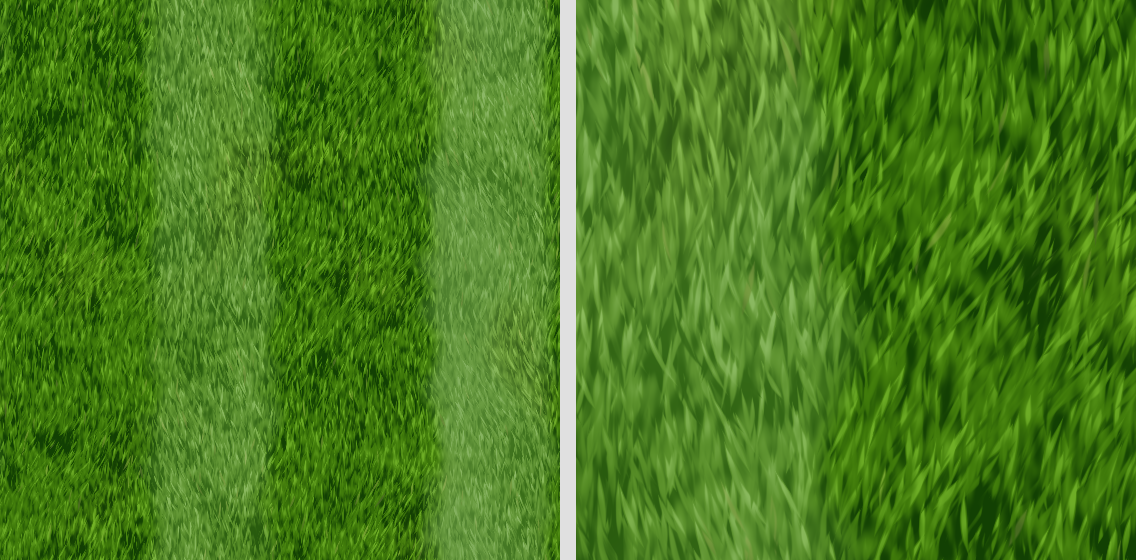
Left: the whole. Right: its middle third, enlarged.
Reproduce this texture procedurally as a three.js fragment shader.

```glsl
varying vec2 vUv;

#define STRIPES 2.0
#define STRIPE_CENTER 0.754
#define STRIPE_HALF 0.204
#define STRIPE_SOFT 0.06
#define LAYERS 8
#define BLADE_GRID vec2(60.0, 32.0)
#define BLADE_HALF 0.019
#define BLADE_WIDTH 0.0019
#define EDGE 0.0009
#define SPREAD 0.75
#define CONTRAST 1.2
#define GRAIN 0.36

const vec3 DARK_SHADE = vec3(0.07, 0.25, 0.01);
const vec3 DARK_MID = vec3(0.25, 0.48, 0.04);
const vec3 DARK_TIP = vec3(0.43, 0.68, 0.15);
const vec3 PALE_SHADE = vec3(0.19, 0.40, 0.06);
const vec3 PALE_MID = vec3(0.385, 0.59, 0.20);
const vec3 PALE_TIP = vec3(0.58, 0.75, 0.43);
const vec3 HAZE = vec3(0.45, 0.63, 0.32);
const vec3 STRAW = vec3(0.62, 0.65, 0.34);
const vec3 DRY = vec3(0.38, 0.53, 0.09);

vec2 hash2(vec2 p) {
  vec3 q = fract(p.xyx * vec3(0.1031, 0.1030, 0.0973));
  q += dot(q, q.yzx + 33.33);
  return fract((q.xx + q.yz) * q.zy);
}

// Whole cell index wrapped to 0..n-1, safe against rounding
vec2 wrap(vec2 cell, vec2 n) {
  return floor(mod(cell + 0.5, n));
}

float corner(vec2 cell, vec2 f, vec2 o, vec2 n, float seed) {
  float a = 6.28319 * hash2(wrap(cell + o, n) + seed).x;
  return dot(vec2(cos(a), sin(a)), f - o);
}

// Gradient noise that wraps after n cells
float noise(vec2 uv, vec2 n, float seed) {
  vec2 p = uv * n, c = floor(p), f = p - c;
  vec2 w = f * f * f * (f * (f * 6.0 - 15.0) + 10.0);
  float low = mix(corner(c, f, vec2(0.0), n, seed), corner(c, f, vec2(1.0, 0.0), n, seed), w.x);
  float high = mix(corner(c, f, vec2(0.0, 1.0), n, seed), corner(c, f, vec2(1.0), n, seed), w.x);
  return mix(low, high, w.y);
}

// Paints one wrapped layer of tapered blades; x is tone, y is straw amount
vec2 paintBlades(vec2 ground, vec2 uv, float lean, vec2 n, float seed) {
  vec2 cell = floor(uv * n);
  for (int j = -1; j <= 1; j++) {
    for (int i = -1; i <= 1; i++) {
      vec2 c = cell + vec2(float(i), float(j));
      vec2 id = wrap(c, n) + seed;
      vec2 place = hash2(id), kind = hash2(id + 157.0);
      vec2 d = uv - (c + place) / n;
      float angle = lean + (kind.x - 0.5) * SPREAD;
      vec2 axis = vec2(sin(angle), cos(angle));
      float t = dot(d, axis) / (BLADE_HALF * mix(0.55, 1.0, place.x));
      float across = dot(d, vec2(axis.y, -axis.x)) + 0.002 * (kind.x - 0.5) * t * t;
      float width = BLADE_WIDTH * mix(0.6, 1.1, place.y) * (1.0 - t * t);
      float cover = 0.85 * smoothstep(-EDGE, EDGE, width - abs(across));
      float tone = mix(0.12, 0.88, kind.y) + 0.14 * t;
      float straw = step(0.985, fract(kind.y * 37.0 + place.x));
      ground = mix(ground, vec2(tone, straw), cover);
    }
  }
  return ground;
}

vec3 ramp(vec3 shade, vec3 middle, vec3 tip, float t) {
  return mix(mix(shade, middle, smoothstep(-0.1, 0.54, t)), tip, smoothstep(0.46, 1.05, t));
}

void main() {
  vec2 uv = vUv;
  float broad = noise(uv, vec2(3.0, 4.0), 11.0);
  float patches = noise(uv, vec2(7.0, 8.0), 23.0) + 0.6 * noise(uv, vec2(17.0, 15.0), 31.0);
  float ragged = noise(uv, vec2(24.0, 14.0), 43.0);

  // Mown stripes with ragged, soft borders
  float offset = fract(uv.x * STRIPES - STRIPE_CENTER + 0.5) - 0.5;
  float border = abs(offset) + 0.06 * ragged + 0.04 * patches;
  float pale = 1.0 - smoothstep(STRIPE_HALF - STRIPE_SOFT, STRIPE_HALF + STRIPE_SOFT, border);
  float worn = 0.5 + 0.5 * cos(6.28319 * (uv.x - 0.86));
  pale *= mix(0.85, 1.0, worn) - 0.3 * smoothstep(0.0, 0.45, broad) * (1.0 - worn);

  // Streaked undergrowth, then blades leaning along a slow flow
  float lean = mix(0.2, -0.16, pale) + 0.6 * noise(uv, vec2(4.0, 5.0), 59.0);
  vec2 bent = uv + vec2(0.022 * noise(uv, vec2(5.0, 7.0), 67.0), 0.0);
  float streak = noise(bent, vec2(110.0, 34.0), 71.0);
  float grain = noise(bent, vec2(150.0, 66.0), 137.0);
  vec2 grass = vec2(0.3 + 0.5 * streak, 0.0);
  for (int k = 0; k < LAYERS; k++) {
    float layer = float(k);
    vec2 n = BLADE_GRID + vec2(mod(layer * 3.0, 7.0), mod(layer * 2.0, 5.0));
    grass = paintBlades(grass, uv, lean, n, 83.0 + layer * 211.0);
  }

  // Uneven light, tufts and shaded hollows
  float soft = smoothstep(-0.1, 0.5, broad + 0.5 * patches);
  float tone = 0.51 + (grass.x - 0.5) * CONTRAST * mix(1.0, 0.75, soft);
  tone += 0.16 * patches + 0.16 * streak + GRAIN * grain + 0.12 * ragged;
  float hollow = smoothstep(0.1, 0.55, noise(uv, vec2(27.0, 17.0), 97.0) - 0.5 * patches);
  tone -= 0.4 * hollow * (1.1 - grass.x) * (1.0 - 0.6 * pale);
  vec3 dark = ramp(DARK_SHADE, DARK_MID, DARK_TIP, tone);
  vec3 light = ramp(PALE_SHADE, PALE_MID, PALE_TIP, tone);
  vec3 color = mix(dark, light, pale);

  // Bleached haze, dry areas and straw
  float haze = pale * (0.2 + 0.35 * worn * (1.0 - smoothstep(-0.2, 0.25, offset)));
  color = mix(color, HAZE, clamp(haze * (0.8 - broad), 0.0, 0.45));
  float dry = smoothstep(0.05, 0.5, noise(uv, vec2(6.0, 5.0), 109.0));
  color = mix(color, DRY * (0.5 + tone), 0.25 * dry);
  gl_FragColor = vec4(mix(color, STRAW, 0.4 * grass.y), 1.0);
}
```
